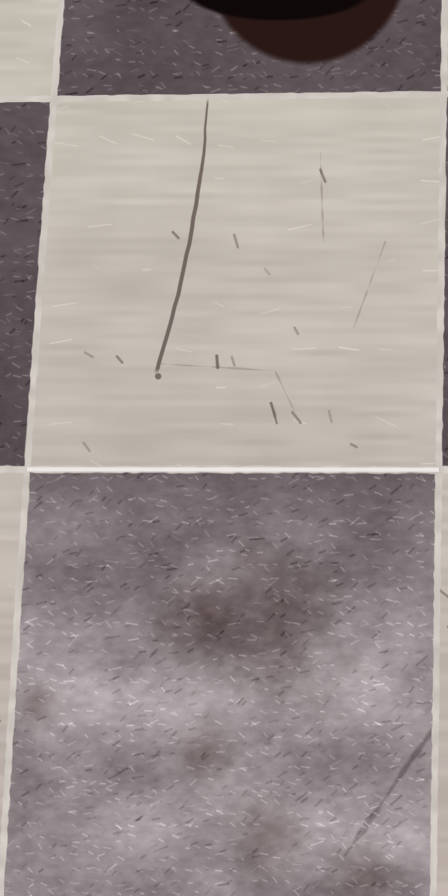
A Shadertoy shader for this texture:

```glsl
#define LIGHT_TILE vec3(0.765, 0.735, 0.695)
#define DARK_TILE vec3(0.355, 0.315, 0.330)
#define WORN_TILE vec3(0.590, 0.550, 0.560)
#define GROUT vec3(0.800, 0.775, 0.745)
#define SEAM_WHITE vec3(0.930, 0.910, 0.900)
#define SCRATCH vec3(0.390, 0.345, 0.320)
#define SHADOW vec3(0.160, 0.095, 0.085)
#define BLACK vec3(0.060, 0.030, 0.030)
#define GROUT_HALF 0.0075
#define MOTTLE 0.34
#define GRAIN 0.13

float hash(vec2 p) {
    vec3 q = fract(p.xyx * 0.1031);
    q += dot(q, q.yzx + 33.33);
    return fract((q.x + q.y) * q.z);
}

float noise(vec2 p) {
    vec2 i = floor(p), f = fract(p);
    f = f * f * (3.0 - 2.0 * f);
    return mix(mix(hash(i), hash(i + vec2(1, 0)), f.x),
               mix(hash(i + vec2(0, 1)), hash(i + 1.0), f.x), f.y);
}

float fbm(vec2 p) {
    float sum = 0.0, amp = 0.5;
    for (int i = 0; i < 5; i++) {
        sum += amp * noise(p);
        p = mat2(1.6, 1.2, -1.2, 1.6) * p + 7.3;
        amp *= 0.5;
    }
    return sum;
}

float segment(vec2 p, vec2 a, vec2 b) {
    vec2 d = b - a;
    return length(p - a - d * clamp(dot(p - a, d) / dot(d, d), 0.0, 1.0));
}

float stroke(float dist, float halfWidth, float px) {
    return 1.0 - smoothstep(halfWidth - px, halfWidth + px, dist);
}

// One short random dash in some cells of a grid
float dashes(vec2 p, float cells, float chance, float tilt, float halfWidth, float px) {
    vec2 g = p * cells, id = floor(g);
    float angle = tilt + 0.9 * (hash(id + 3.7) - 0.5);
    vec2 center = 0.35 + 0.3 * vec2(hash(id + 11.3), hash(id + 27.1));
    vec2 arm = vec2(cos(angle), sin(angle)) * (0.08 + 0.22 * hash(id + 41.9));
    float d = segment(fract(g), center - arm, center + arm) / cells;
    return step(hash(id + 59.3), chance) * stroke(d, halfWidth, px) * (0.3 + 0.7 * hash(id + 71.0));
}

// Dark stains as x, y, radius
const vec3 STAINS[6] = vec3[6](vec3(0.61, 1.37, 0.13), vec3(0.44, 1.38, 0.07), vec3(0.60, 1.87, 0.06),
    vec3(0.81, 1.96, 0.06), vec3(0.46, 1.68, 0.05), vec3(0.08, 1.57, 0.04));

// Fine scratches as start and end points
const vec4 LINES[6] = vec4[6](vec4(0.36, 0.812, 0.60, 0.827), vec4(0.615, 0.83, 0.67, 0.945),
    vec4(0.715, 0.34, 0.722, 0.54), vec4(0.86, 0.54, 0.79, 0.73),
    vec4(0.484, 0.795, 0.486, 0.82), vec4(0.605, 0.90, 0.618, 0.945));

vec3 lightTile(vec2 p, float px) {
    vec3 col = LIGHT_TILE + 0.03 * (0.6 - p.y) * vec3(0.6, 1.0, 0.7);
    col += 0.05 * (noise(p * vec2(7.0, 80.0)) - 0.5) + 0.07 * (fbm(p * 5.0) - 0.5);
    col += 0.09 * dashes(p, 11.0, 0.45, 0.1, 0.0015, px);
    float side = smoothstep(0.35, 0.7, p.x);
    col = mix(col, SCRATCH, 0.65 * dashes(p + 0.37, 15.0, 0.05 + 0.11 * side, 0.9, 0.0028, px));
    return col;
}

vec3 darkTile(vec2 p, float worn, float px) {
    float wear = worn * smoothstep(0.75, 1.55, p.y);
    vec3 col = mix(DARK_TILE, WORN_TILE, wear);
    col += MOTTLE * (0.3 + 0.7 * wear) * (fbm(p * vec2(6.0, 7.0) + 4.0) - 0.48);
    col += GRAIN * (0.5 + 0.5 * wear) * (fbm(p * vec2(45.0, 75.0)) - 0.48);
    for (int i = 0; i < 6; i++) {
        vec2 d = (p - STAINS[i].xy) / STAINS[i].z;
        d += 1.2 * (vec2(fbm(p * 14.0), fbm(p * 14.0 + 31.0)) - 0.48);
        col -= 0.13 * worn * exp(-dot(d, d)) * vec3(0.9, 1.0, 1.05);
    }
    // Pale flecks and dark nicks
    for (float i = 0.0; i < 3.0; i++) {
        vec2 q = p + 0.173 * i;
        col += 0.15 * dashes(q, 22.0 + 9.0 * i, 0.35, -0.3 + 0.4 * i, 0.0016, px);
        col -= 0.11 * dashes(q + 0.61, 19.0 + 8.0 * i, 0.22, -0.5, 0.0022, px);
    }
    float gouge = segment(p, vec2(0.965, 1.63), vec2(0.77, 1.91)) + 0.012 * (noise(p * 28.0) - 0.5);
    return col - 0.13 * worn * stroke(abs(gouge), 0.005, 2.0 * px);
}

void mainImage(out vec4 fragColor, in vec2 fragCoord) {
    vec2 p = fragCoord / iResolution.xy;
    p.y = 2.0 * (1.0 - p.y);
    float px = 1.0 / iResolution.x;

    // Checkerboard in mild perspective
    float left = 0.137 - 0.078 * p.y + 0.005 * p.y * p.y;
    float right = 0.993 - 0.013 * p.y;
    float row = p.y + 0.016 * (1.0 - p.y) * (p.x - 0.5);
    vec2 tile = vec2((p.x - left) / (right - left), (row - 0.216) / (0.832 + 0.09 * (row - 1.048)));
    vec2 cell = floor(tile);
    float worn = step(1.0, cell.y);
    vec3 col = mod(cell.x + cell.y, 2.0) > 0.5 ? darkTile(p, worn, px) : lightTile(p, px);

    // Grout, with a bright lower seam
    vec2 edge = abs(fract(tile - 0.5) - 0.5) * vec2(right - left, 0.83);
    float rough = 0.003 * (noise(p * 60.0) - 0.5);
    vec3 groutColor = GROUT + 0.08 * (noise(p * 40.0) - 0.5);
    col = mix(col, groutColor, stroke(min(edge.x, edge.y) + rough, GROUT_HALF, px));
    float seam = stroke(abs(row - 1.048) + 0.3 * rough, 0.0045, px) * step(0.0, tile.x) * step(tile.x, 1.0);
    col = mix(col, SEAM_WHITE, seam);

    // Long tapered scratch and its fine neighbours
    float t = p.y - 0.216;
    float bend = p.x - 0.465 + 0.06 * t + 0.21 * t * t + 0.004 * (noise(vec2(p.y * 35.0, 2.0)) - 0.5);
    float span = smoothstep(0.0, 0.02, t) * (1.0 - smoothstep(0.605, 0.62, t));
    col = mix(col, SCRATCH, 0.85 * span * stroke(abs(bend), mix(0.002, 0.0045, smoothstep(0.0, 0.25, t)), px));
    col = mix(col, SCRATCH, 0.8 * stroke(length(p - vec2(0.353, 0.84)), 0.007, px));
    for (int i = 0; i < 6; i++) {
        float d = segment(p, LINES[i].xy, LINES[i].zw) + 0.004 * (noise(p * 50.0) - 0.3);
        float heavy = step(4.0, float(i));
        col = mix(col, SCRATCH, mix(0.28, 0.75, heavy) * stroke(d, mix(0.0018, 0.004, heavy), px));
    }

    // Round object and its shadow at the top
    float disc = length(p - vec2(0.685, -0.08)) - 0.223;
    col = mix(col, SHADOW, 1.0 - smoothstep(-0.012, 0.008, disc));
    float body = length((p - vec2(0.62, -0.03)) / vec2(0.21, 0.075)) - 1.0;
    col = mix(col, BLACK, 1.0 - smoothstep(-0.06, 0.06, body));

    fragColor = vec4(clamp(col, 0.0, 1.0), 1.0);
}
```
